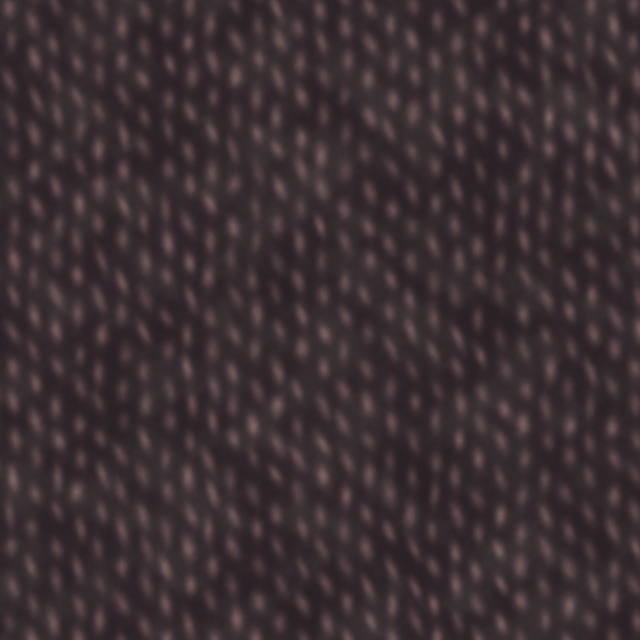
Reproduce this texture procedurally as a Shadertoy shader.

```glsl
// Soft dark woven cloth: nearly 29 columns of short mauve stitches, about 18
// per column, every other column shifted by half a stitch. Each stitch is a
// tilted Gaussian blob with hashed jitter; layered sines bend and mottle it.

vec3 hash3(vec2 p) {
    vec3 q = fract(vec3(p.xyx) * vec3(0.1031, 0.1030, 0.0973));
    q += dot(q, q.yxz + 33.33);
    return fract((q.xxy + q.yzz) * q.zyx);
}

// Irregular smooth variation, roughly -1 to 1
float layeredSines(vec2 p) {
    float sum = 0.0, weight = 0.5;
    for (int k = 0; k < 4; k++) {
        sum += weight * sin(p.x + 1.7 * sin(p.y * 0.8)) * cos(p.y + 1.3 * sin(p.x * 0.7));
        p = mat2(1.2, 1.1, -1.1, 1.2) * p + 2.3;
        weight *= 0.65;
    }
    return sum;
}

// Summed brightness of the stitches around a point
float stitches(vec2 uv) {
    const vec2 count = vec2(28.7, 17.7);
    vec2 p = uv * count;
    float light = 0.0;
    for (int i = -1; i <= 1; i++) {
        float column = floor(p.x) + float(i);
        float shift = 0.5 * mod(column, 2.0);
        for (int j = -1; j <= 1; j++) {
            float row = floor(p.y - shift) + float(j);
            vec3 rnd = hash3(vec2(column, row) + 60.0);
            vec3 look = hash3(vec2(row, column) + 145.0);
            vec2 centre = vec2(column, row + shift) + 0.5 + (rnd.xy - 0.5) * vec2(0.22, 0.2);
            vec2 d = (p - centre) / count;

            // Lean the top to the left, then scale to the stitch size
            d.x += d.y * mix(-0.05, 0.36, rnd.z);
            d /= vec2(mix(0.0080, 0.0100, look.x), mix(0.0140, 0.0195, look.y));
            light += mix(0.65, 1.15, look.z) * exp(-dot(d, d));
        }
    }
    return light;
}

void mainImage(out vec4 fragColor, in vec2 fragCoord) {
    vec2 uv = fragCoord / iResolution.xy;

    // Gentle bending of the columns
    vec2 bent = uv + 0.005 * vec2(layeredSines(uv * 8.0), layeredSines(uv * 7.0 + 5.0));

    // Worn patches and fine fuzz
    float wear = layeredSines(uv * 15.0 + 11.0);
    float fuzz = layeredSines(uv * vec2(190.0, 150.0));
    float light = stitches(bent) * (1.0 + 0.22 * wear);

    // Ground drifts between plum and warm grey
    vec3 ground = mix(vec3(0.170, 0.136, 0.155), vec3(0.208, 0.178, 0.186),
                      smoothstep(-0.5, 0.7, layeredSines(uv * 24.0 + 3.0)));
    ground *= 1.0 + 0.10 * wear + 0.05 * fuzz;

    vec3 color = ground + vec3(0.215, 0.157, 0.149) * light * (1.0 + 0.08 * fuzz);
    fragColor = vec4(color, 1.0);
}
```
